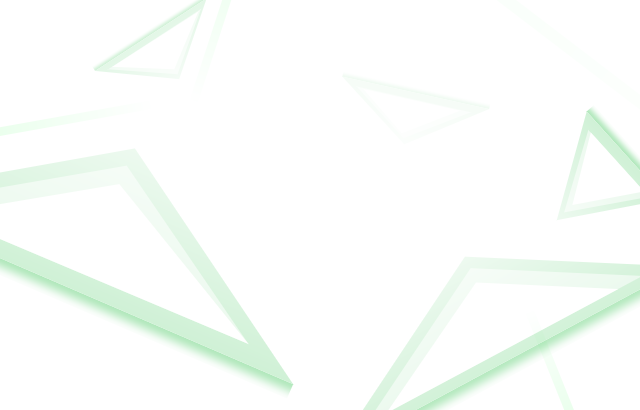
Give the GLSL for this background, as a Shadertoy shader.

```glsl
// Pale green set-square frames and faint light streaks on a white ground.
// Each frame is three nested triangles, with a fading bevel along its long edge.
// Coordinates are percent of canvas height, with the width fitted to ASPECT.
#define ASPECT 1.561
#define GREEN vec3(0.70, 0.91, 0.74)
#define MINT vec3(0.92, 1.0, 0.93)
#define BASE_TINT 0.62
#define APEX_TINT 0.23
#define INNER_TINT 0.45

float pixelSize;

float coverage(float d) {
    return clamp(0.5 - d / pixelSize, 0.0, 1.0);
}

// Signed distance to the line a-b, positive on its left
float lineSide(vec2 p, vec2 a, vec2 b) {
    vec2 e = normalize(b - a);
    return dot(p - a, vec2(-e.y, e.x));
}

// Triangle with sharp corners, in either winding order
float triangle(vec2 p, vec2 a, vec2 b, vec2 c) {
    float winding = sign(lineSide(c, a, b));
    vec3 sides = vec3(lineSide(p, a, b), lineSide(p, b, c), lineSide(p, c, a));
    sides *= -winding;
    return max(sides.x, max(sides.y, sides.z));
}

// Each matrix holds the apex, then the two ends of the long edge
float triangle(vec2 p, mat3x2 t) {
    return triangle(p, t[0], t[1], t[2]);
}

void drawFrame(inout vec3 col, vec2 p, mat3x2 outer, mat3x2 middle,
               mat3x2 inner, float bevelDepth, float strength) {
    vec2 a = outer[1], b = outer[2];
    float apexHeight = lineSide(outer[0], a, b);
    float h = lineSide(p, a, b) * sign(apexHeight);

    // Bevel: darkest at the long edge, fading outward
    float len = length(b - a);
    float along = dot(p - a, (b - a) / len);
    float ends = max(-along, along - len);
    float bevel = coverage(max(ends, max(h, -h - bevelDepth)));
    bevel *= 1.0 - 0.94 * smoothstep(0.0, bevelDepth, -h);

    // Frame: lighter toward the apex and on its inner band
    float tint = mix(BASE_TINT, APEX_TINT, clamp(h / abs(apexHeight), 0.0, 1.0));
    float band = mix(1.0, INNER_TINT, coverage(triangle(p, middle)));
    float face = coverage(triangle(p, outer));
    float hole = coverage(triangle(p, inner));
    float ink = bevel * (1.0 - face) + tint * band * face * (1.0 - hole);
    col = mix(col, GREEN, ink * strength);
}

// Straight ray, strongest at a and gone at b
void drawStreak(inout vec3 col, vec2 p, vec2 a, vec2 b, float width, float strength) {
    float t = dot(p - a, b - a) / dot(b - a, b - a);
    float mask = coverage(abs(lineSide(p, a, b)) - 0.5 * width);
    col = mix(col, col * MINT, mask * strength * clamp(1.0 - t, 0.0, 1.0));
}

void mainImage(out vec4 fragColor, in vec2 fragCoord) {
    vec2 p = fragCoord / iResolution.xy * vec2(ASPECT, 1.0) * 100.0;
    pixelSize = 100.0 / iResolution.y;
    vec3 col = vec3(1.0);

    // Upper left
    drawFrame(col, p, mat3x2(43.7, 80.7, 23.2, 82.7, 50.4, 100.4),
              mat3x2(43.3, 81.9, 26.4, 83.1, 49.0, 97.8),
              mat3x2(42.5, 83.1, 27.4, 83.7, 48.4, 97.2), 1.3, 0.6);
    // Upper centre
    drawFrame(col, p, mat3x2(98.6, 64.8, 83.5, 81.3, 119.3, 73.4),
              mat3x2(98.4, 66.3, 87.0, 78.9, 114.8, 72.6),
              mat3x2(98.0, 67.5, 88.6, 78.3, 112.2, 73.0), 1.3, 0.2);
    // Right edge
    drawFrame(col, p, mat3x2(135.8, 46.3, 143.1, 72.8, 162.4, 51.4),
              mat3x2(137.6, 48.2, 143.5, 68.3, 158.3, 52.0),
              mat3x2(139.6, 50.0, 144.1, 67.7, 157.1, 53.3), 2.3, 1.0);
    // Lower left
    drawFrame(col, p, mat3x2(32.9, 63.8, 71.5, 6.3, -34.3, 51.8),
              mat3x2(30.9, 59.6, 60.6, 16.1, -21.1, 50.6),
              mat3x2(29.1, 55.1, 60.6, 16.1, -14.4, 47.8), 3.8, 1.0);
    // Lower right
    drawFrame(col, p, mat3x2(113.4, 37.4, 166.5, 35.0, 81.3, -10.8),
              mat3x2(114.8, 34.6, 156.7, 32.7, 89.4, -3.3),
              mat3x2(116.1, 31.1, 150.8, 29.5, 94.2, -0.8), 3.7, 0.95);

    // Streaks
    drawStreak(col, p, vec2(0.0, 67.9), vec2(37.6, 74.6), 2.1, 1.0);
    drawStreak(col, p, vec2(55.3, 100.0), vec2(47.0, 74.5), 2.1, 0.7);
    drawStreak(col, p, vec2(138.8, 0.0), vec2(129.0, 24.5), 2.2, 1.0);
    drawStreak(col, p, vec2(123.5, 100.0), vec2(200.0, 41.5), 2.9, 0.25);

    fragColor = vec4(col, 1.0);
}
```
